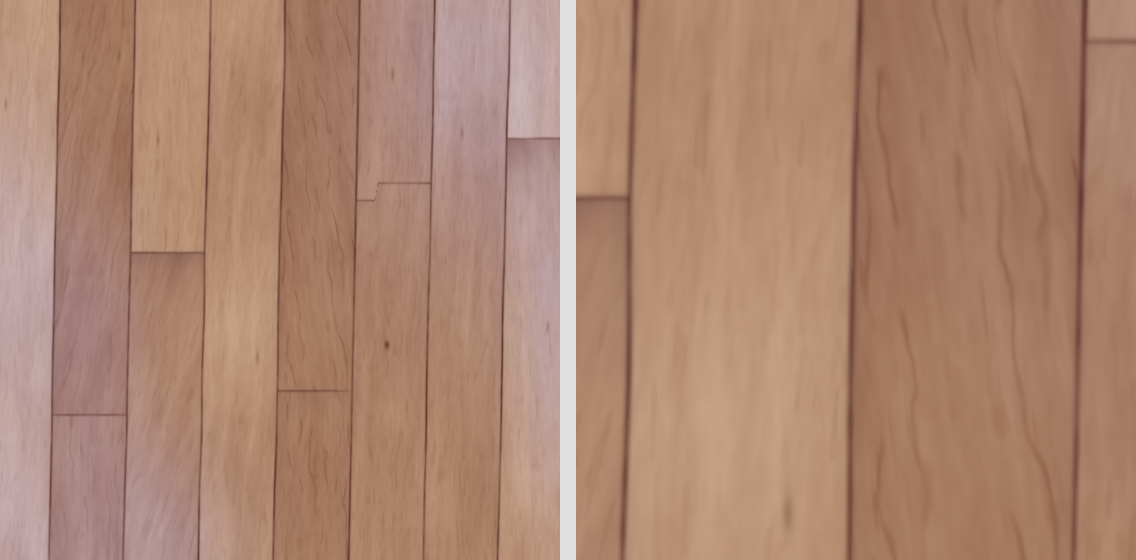
Left: the whole. Right: its middle third, enlarged.
Write a three.js fragment shader that draws this texture.

```glsl
// Worn hardwood floor: eight leaning strips with butt joints, grain and cool sheen.
varying vec2 vUv;

const float PITCH = 0.1337;      // strip width
const float FIRST_SEAM = 0.0872; // first seam at the bottom edge
const float LEAN = 0.0215;       // drift of the seams to the right going up

const vec3 DARK_OAK = vec3(0.605, 0.43, 0.335);
const vec3 LIGHT_OAK = vec3(0.745, 0.595, 0.48);
const vec3 DARK_SHEEN = vec3(0.62, 0.475, 0.465);
const vec3 LIGHT_SHEEN = vec3(0.775, 0.68, 0.695);
const vec3 SEAM = vec3(0.38, 0.22, 0.185);
const vec3 KNOT = vec3(0.36, 0.21, 0.14);
const vec3 STAIN = vec3(0.47, 0.32, 0.30);

float hash(vec2 p) {
  p = fract(p * vec2(0.1031, 0.1137));
  p += dot(p, p.yx + 33.33);
  return fract((p.x + p.y) * p.x * 17.0);
}

float noise(vec2 p) {
  vec2 i = floor(p), f = fract(p);
  f = f * f * (3.0 - 2.0 * f);
  return mix(mix(hash(i), hash(i + vec2(1.0, 0.0)), f.x),
             mix(hash(i + vec2(0.0, 1.0)), hash(i + vec2(1.0, 1.0)), f.x), f.y);
}

float fbm(vec2 p) {
  float sum = 0.0, amp = 0.5;
  for (int i = 0; i < 4; i++) {
    sum += amp * noise(p);
    p = p * 2.03 + 17.3;
    amp *= 0.5;
  }
  return sum;
}

// Value belonging to strip i, counted 0 to 7 from the left.
float pick(vec4 a, vec4 b, float i) {
  vec4 n = vec4(0.0, 1.0, 2.0, 3.0);
  return dot(a, vec4(equal(n, vec4(i)))) + dot(b, vec4(equal(n + 4.0, vec4(i))));
}

float blob(vec2 p, vec2 center, vec2 radius) {
  vec2 d = (p - center) / radius;
  return exp(-dot(d, d));
}

// Soft-sided line.
float line(float dist, float radius) {
  return exp(-dist * dist / (radius * radius));
}

// Soft pools of reflected light.
float sheenAmount(vec2 p) {
  float s = 1.05 * blob(p, vec2(0.86, 0.88), vec2(0.21, 0.36));
  s += 0.85 * blob(p, vec2(0.00, 0.48), vec2(0.12, 0.36));
  s += 0.80 * blob(p, vec2(0.16, 0.38), vec2(0.10, 0.25));
  s += 1.00 * blob(p, vec2(0.26, 0.00), vec2(0.15, 0.19));
  s += 0.85 * blob(p, vec2(0.00, 0.00), vec2(0.12, 0.20));
  s += 0.75 * blob(p, vec2(0.99, 0.42), vec2(0.08, 0.34));
  return clamp(s * (0.70 + 0.6 * fbm(p * vec2(12.0, 6.0))), 0.0, 1.0);
}

// Brightness offset from fibres, streaks, pores and dark broken veins.
float woodGrain(vec2 q, float seed, float veining) {
  q.x += 0.020 * fbm(vec2(q.x * 14.0, q.y * 6.0) + seed);
  float fibre = noise(vec2(q.x * 240.0, q.y * 45.0) + seed) - 0.5;
  float speck = noise(q * vec2(250.0, 130.0) + seed * 5.3) - 0.5;
  float streak = fbm(vec2(q.x * 60.0, q.y * 5.0) + seed * 1.7) - 0.47;
  float pore = smoothstep(0.72, 0.92, noise(vec2(q.x * 200.0, q.y * 34.0) + seed * 3.1));
  float field = q.x * 48.0 + 2.2 * fbm(vec2(q.x * 16.0, q.y * 9.0) + seed * 2.3);
  float vein = line(fract(field) - 0.5, 0.10);
  vein *= smoothstep(0.45, 0.70, noise(vec2(floor(field) * 7.0, q.y * 22.0) + seed));
  return 0.026 * fibre + 0.014 * speck + 0.09 * streak - 0.025 * pore - veining * vein;
}

void main() {
  vec2 p = vUv;

  // Strip layout, with slightly uneven edges
  float wobble = 0.003 * (noise(vec2(p.x * 8.0, p.y * 9.0)) - 0.5);
  float across = (p.x + wobble - FIRST_SEAM - LEAN * p.y) / PITCH;
  float strip = floor(across) + 1.0;
  float u = fract(across);

  // Butt joints; -1 means the board runs the full height
  float joint = pick(vec4(-1.0, 0.259, 0.549, -1.0), vec4(0.302, 0.642, -1.0, 0.753), strip);
  joint += pick(vec4(0.0), vec4(0.0, 0.031, 0.0, 0.0), strip) * smoothstep(0.25, 0.29, u);
  float drop = joint - p.y;
  float below = smoothstep(-0.0015, 0.0015, drop);
  float piece = step(0.0, drop);
  float seed = strip * 13.7 + piece * 41.3;

  // Board tone, grain direction and vein strength
  float toneUp = pick(vec4(0.88, 0.22, 0.80, 0.72), vec4(0.25, 0.46, 0.62, 0.98), strip);
  float toneLow = pick(vec4(0.88, 0.30, 0.52, 0.72), vec4(0.32, 0.52, 0.62, 0.82), strip);
  float slantUp = pick(vec4(0.04, 0.16, 0.0, 0.06), vec4(-0.15, 0.0, 0.02, 0.0), strip);
  float slantLow = pick(vec4(0.04, 0.0, 0.22, 0.06), vec4(0.0, 0.02, 0.02, -0.04), strip);
  float veining = pick(vec4(0.02, 0.035, 0.025, 0.012), vec4(0.055, 0.025, 0.012, 0.02), strip);
  float tone = mix(toneUp, toneLow, below) + 0.65 * (fbm(p * vec2(9.0, 5.0) + seed) - 0.47);
  tone += 0.20 * blob(p, vec2(0.45, 0.41), vec2(0.08, 0.13));
  tone = clamp(tone, 0.0, 1.1);
  vec2 q = vec2(u * PITCH - mix(slantUp, slantLow, piece) * p.y, p.y);

  vec3 color = mix(mix(DARK_OAK, LIGHT_OAK, tone),
                   mix(DARK_SHEEN, LIGHT_SHEEN, tone), sheenAmount(p));
  color += woodGrain(q, seed, veining) * vec3(0.9, 1.0, 1.0);

  // Stain beneath some joints
  float stain = pick(vec4(0.0, 0.05, 0.6, 0.0), vec4(0.10, 0.08, 0.0, 0.7), strip);
  stain *= below * exp(-max(drop, 0.0) / 0.045) * (0.2 + noise(q * vec2(35.0, 10.0)));
  color = mix(color, STAIN, min(stain, 0.7));

  // One faint knot in each strip, and one deep hole
  vec2 spot = vec2((0.2 + 0.6 * hash(vec2(strip, 5.0))) * PITCH, hash(vec2(strip, 9.0)));
  color = mix(color, KNOT, 0.3 * blob(vec2(u * PITCH, p.y), spot, vec2(0.003, 0.011)));
  color = mix(color, KNOT, 0.85 * blob(p, vec2(0.691, 0.384), vec2(0.004, 0.007)));

  // Seams and joints with uneven grime
  float edge = min(u, 1.0 - u) * PITCH;
  float seamId = floor(across + 0.5) * 5.0;
  float grime = 0.40 + 0.40 * noise(vec2(seamId, p.y * 7.0)) + 0.25 * noise(vec2(seamId, p.y * 60.0));
  color *= 1.0 - 0.04 * exp(-edge / 0.006);
  color = mix(color, SEAM, min(grime, 0.95) * line(edge, 0.0021));
  float jointGrime = 0.15 + 0.45 * noise(vec2(u * 4.0, strip * 3.0));
  color = mix(color, SEAM, jointGrime * line(drop, 0.0024));

  gl_FragColor = vec4(clamp(color, 0.0, 1.0), 1.0);
}
```
